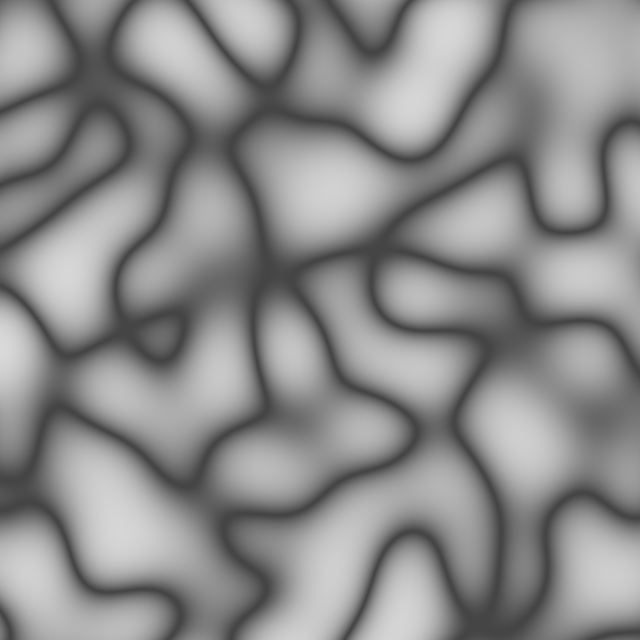
This texture is drawn by a WebGL 2 fragment shader. Its source:

```glsl
#version 300 es
precision highp float;
// Soft grey clouds split by thin, winding dark creases: a folded field of layered sines.

uniform vec2 u_resolution;
out vec4 fragColor;

const int   WAVE_COUNT     = 44;
const float LOW_FREQUENCY  = 2.0;   // cycles per canvas
const float HIGH_FREQUENCY = 6.5;
const float CREASE_SOFTNESS = 0.08; // rounding at the bottom of each crease
const float CLOUD_FALLOFF  = 1.15;  // field height over which clouds brighten
const float CREASE_GREY    = 0.27;
const float CLOUD_RANGE    = 0.64;
const float SEED           = 3.7;

const float PI = 3.14159;
const float GOLDEN = 0.61803;

float hash(float n) {
  return fract(sin(n * 12.9898 + SEED) * 4375.85);
}

// Sum of plane waves in spread directions, with zero mean and unit variance.
float waveField(vec2 p) {
  float sum = 0.0;
  for (int i = 0; i < WAVE_COUNT; i++) {
    float k = float(i) + 0.5;
    float angle = PI * fract(k * GOLDEN);
    float frequency = LOW_FREQUENCY
        * pow(HIGH_FREQUENCY / LOW_FREQUENCY, k / float(WAVE_COUNT));
    vec2 direction = vec2(cos(angle), sin(angle));
    sum += sin(2.0 * PI * (frequency * dot(p, direction) + hash(k)));
  }
  return sum * sqrt(2.0 / float(WAVE_COUNT));
}

// Absolute value with a rounded minimum.
float softFold(float v) {
  return sqrt(v * v + CREASE_SOFTNESS * CREASE_SOFTNESS) - CREASE_SOFTNESS;
}

void main() {
  vec2 p = gl_FragCoord.xy / u_resolution.y;

  // Fold the field into creases, then compress the bright tops.
  float height = softFold(waveField(p));
  float cloud = 1.0 - exp(-height / CLOUD_FALLOFF);

  fragColor = vec4(vec3(CREASE_GREY + CLOUD_RANGE * cloud), 1.0);
}
```
